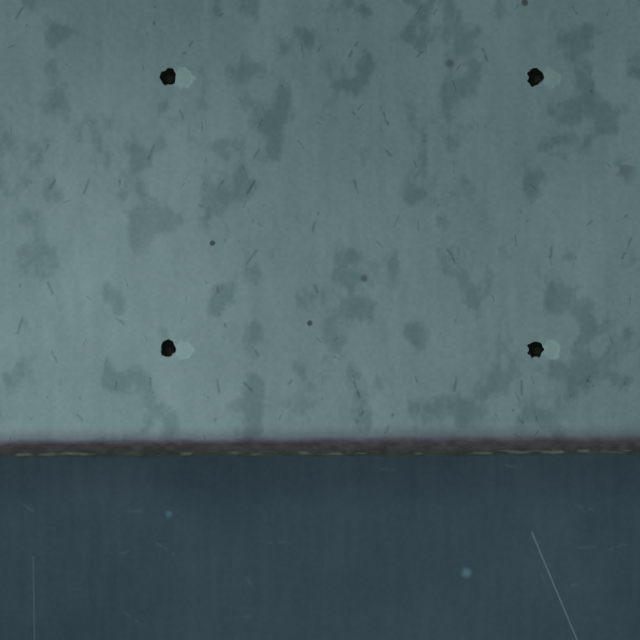
Reproduce this texture procedurally as a three.js fragment shader.

```glsl
// Weathered concrete wall with four tie holes above a dark slate floor.
varying vec2 vUv;

float hash(vec2 p) {
  return fract(sin(dot(p, vec2(127.1, 311.7))) * 43758.545);
}

float noise(vec2 p) {
  vec2 cell = floor(p), f = fract(p);
  f = f * f * (3.0 - 2.0 * f);
  return mix(mix(hash(cell), hash(cell + vec2(1.0, 0.0)), f.x),
             mix(hash(cell + vec2(0.0, 1.0)), hash(cell + 1.0), f.x), f.y);
}

float fbm(vec2 p) {
  float sum = 0.0, weight = 0.5;
  for (int i = 0; i < 5; i++) {
    sum += weight * noise(p);
    p = p * 2.03 + 17.3;
    weight *= 0.5;
  }
  return sum;
}

float segment(vec2 p, vec2 a, vec2 b) {
  vec2 d = b - a;
  return length(p - a - d * clamp(dot(p - a, d) / dot(d, d), 0.0, 1.0));
}

// Soft disc: 1 inside the radius, fading over the blur width.
float disc(vec2 p, vec2 centre, float radius, float blur) {
  return 1.0 - smoothstep(radius - blur, radius + blur, length(p - centre));
}

// Sparse, nearly vertical scuffs, one candidate per grid cell.
float scuffs(vec2 p, float cells, float density, float seed) {
  vec2 grid = p * cells, id = floor(grid) + seed;
  vec2 middle = vec2(0.35) + 0.3 * vec2(hash(id), hash(id + 7.1));
  vec2 reach = vec2((hash(id + 3.7) - 0.5) * 0.3, 0.05 + 0.25 * hash(id + 9.2));
  float line = segment(fract(grid), middle - reach, middle + reach);
  float wear = smoothstep(0.25, 0.65, noise(p * 130.0 + seed));
  return step(1.0 - density, hash(id + 5.3)) * wear * (1.0 - smoothstep(0.01, 0.07, line));
}

vec3 wallColour(vec2 p) {
  float height = 1.0 - smoothstep(0.48, 1.05, p.y);
  float side = 1.0 - 0.76 * smoothstep(-0.05, 0.87, p.x);
  vec3 col = mix(vec3(0.31, 0.395, 0.4), vec3(0.455, 0.545, 0.55), 0.22 + 0.72 * height * side);

  // Cloudy stains, trowel streaks and fine grain.
  col += 0.065 * (fbm(p * vec2(7.0, 5.0)) - 0.48);
  col += 0.035 * (fbm(p * vec2(65.0, 13.0) + 4.0) - 0.48);
  col += 0.02 * (noise(p * 190.0) - 0.5);
  float smudge = smoothstep(0.53, 0.72, fbm(p * vec2(23.0, 17.0) + 31.0));
  col -= 0.055 * smudge;
  col -= 0.06 * scuffs(p, 19.0, 0.25, 2.0);
  col -= 0.045 * scuffs(p + 0.03, 33.0, 0.18, 40.0);

  // Small pits.
  float pits = disc(p, vec2(0.332, 0.62), 0.004, 0.002);
  pits += disc(p, vec2(0.484, 0.495), 0.004, 0.002);
  pits += 0.6 * disc(p, vec2(0.569, 0.565), 0.005, 0.003);
  pits += disc(p, vec2(0.82, 0.996), 0.005, 0.002);
  pits += 0.6 * disc(p, vec2(0.703, 0.901), 0.006, 0.004);
  pits += 0.4 * disc(p, vec2(0.974, 0.733), 0.016, 0.014) * smoothstep(0.3, 0.6, noise(p * 110.0));
  return mix(col, vec3(0.16, 0.21, 0.2), 0.7 * clamp(pits, 0.0, 1.0));
}

// Dark recess with a chipped pale patch and rim on its right.
vec3 tieHole(vec3 col, vec2 p, vec2 centre, float seed) {
  vec2 d = p - centre;
  float rough = (noise(d * 160.0 + seed * 13.0) - 0.5) * 0.006;
  float patchDist = length((d - vec2(0.022, -0.001)) * vec2(0.9, 1.0)) + rough;
  float fill = 1.0 - smoothstep(0.009, 0.018, patchDist);
  float rim = (1.0 - smoothstep(0.001, 0.0035, abs(patchDist - 0.014))) * smoothstep(0.01, 0.03, d.x);
  float faint = 0.5 + 0.5 * hash(vec2(seed, 4.0));
  col += faint * vec3(0.055, 0.07, 0.06) * (fill + 0.7 * rim);
  float hole = 1.0 - smoothstep(0.0105, 0.0145, length(d * vec2(1.1, 0.95)) + rough);
  float inner = disc(d, vec2(0.003, -0.003), 0.005, 0.005);
  return mix(col, mix(vec3(0.035, 0.05, 0.045), vec3(0.1, 0.105, 0.09), inner), hole);
}

vec3 floorColour(vec2 p) {
  vec3 col = mix(vec3(0.195, 0.26, 0.29), vec3(0.17, 0.225, 0.255), smoothstep(0.19, 0.29, p.y));
  col += 0.045 * (fbm(p * vec2(6.0, 9.0) + 8.0) - 0.48);
  col += 0.022 * (fbm(p * vec2(90.0, 12.0)) - 0.48);
  col += 0.012 * (noise(p * 200.0) - 0.5);
  // Long scratches and pale chips.
  float diagonal = segment(p, vec2(0.831, 0.168), vec2(0.906, -0.01));
  float upright = segment(p, vec2(0.052, 0.13), vec2(0.054, -0.01));
  col += 0.09 * (1.0 - smoothstep(0.0005, 0.0025, diagonal));
  col += 0.045 * (1.0 - smoothstep(0.0005, 0.0025, upright));
  float chips = disc(p, vec2(0.729, 0.105), 0.007, 0.005) + 0.7 * disc(p, vec2(0.264, 0.197), 0.005, 0.003);
  col += vec3(0.08, 0.12, 0.13) * chips;
  return col + 0.025 * scuffs(p.yx, 17.0, 0.18, 70.0);
}

void main() {
  vec2 p = vUv;
  vec3 wall = wallColour(p);
  for (int i = 0; i < 4; i++) {
    float k = float(i);
    vec2 centre = vec2(0.263, 0.454) + vec2(0.574, 0.425) * vec2(mod(k, 2.0), floor(k / 2.0));
    wall = tieHole(wall, p, centre, k);
  }

  // Stained joint: plum shadow above, gritty olive edge below.
  float wobble = 0.005 * (fbm(vec2(p.x * 28.0, 3.0)) - 0.5);
  float top = 0.309 + 0.007 * p.x + wobble;
  float bottom = 0.286 + 0.004 * p.x - wobble;
  vec3 joint = mix(vec3(0.18, 0.205, 0.195), vec3(0.245, 0.23, 0.255), smoothstep(bottom, top, p.y));
  joint += 0.1 * (fbm(p * vec2(75.0, 150.0)) - 0.48);
  float grit = 1.0 - smoothstep(0.001, 0.004, abs(p.y - bottom - 0.004));
  joint += vec3(0.09, 0.1, 0.08) * grit * smoothstep(0.45, 0.8, noise(p * vec2(55.0, 90.0)));
  wall = mix(wall, wall * vec3(0.84, 0.8, 0.82), 1.0 - smoothstep(top, top + 0.025, p.y));

  vec3 col = mix(joint, wall, smoothstep(top - 0.006, top + 0.007, p.y));
  col = mix(floorColour(p), col, smoothstep(bottom - 0.004, bottom + 0.003, p.y));
  gl_FragColor = vec4(col, 1.0);
}
```
